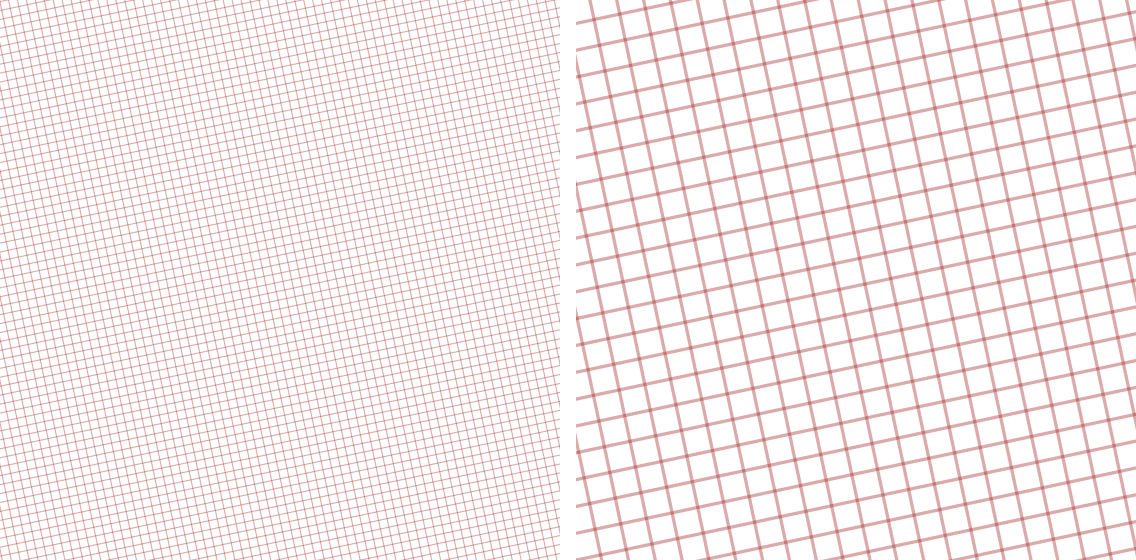
Left, the full canvas; right, a detail of the centre.
A WebGL 1 fragment shader for this pattern:

```glsl
precision highp float;

// Fine square grid of thin translucent red-brown lines on white, tilted
// counter-clockwise. Two perpendicular families of stripes are repeated with
// fract in a rotated frame and layered, so the crossings come out darker.

uniform vec2 u_resolution;

const float CELLS = 64.0;                    // grid cells per canvas height
const float TILT = radians(12.0);            // rotation of the grid
const float LINE_WIDTH = 0.125;              // in cells
const vec2 PHASE = vec2(-0.05, -0.175);      // grid offset in cells, from top left
const vec3 PAPER = vec3(1.0);
const vec3 INK = vec3(0.647, 0.165, 0.165);
const float INK_OPACITY = 0.4;

// Rotates the frame so that its first axis points along the given angle.
vec2 rotateFrame(vec2 p, float angle) {
  float c = cos(angle);
  float s = sin(angle);
  return vec2(c * p.x + s * p.y, c * p.y - s * p.x);
}

// Smoothed coverage of both line families; each component is one family.
vec2 lineCoverage(vec2 cell, float pixel) {
  vec2 distanceToLine = abs(fract(cell + 0.5) - 0.5);
  return clamp((0.5 * LINE_WIDTH - distanceToLine) / pixel + 0.5, 0.0, 1.0);
}

void main() {
  // Canvas units, measured from the top left corner
  vec2 position = gl_FragCoord.xy / u_resolution.y - vec2(0.0, 1.0);
  vec2 cell = rotateFrame(position, TILT) * CELLS - PHASE;
  float pixel = CELLS / u_resolution.y;

  // Layer one translucent family over the other
  vec2 ink = INK_OPACITY * lineCoverage(cell, pixel);
  vec3 color = mix(PAPER, INK, ink.x);
  color = mix(color, INK, ink.y);

  gl_FragColor = vec4(color, 1.0);
}
```
